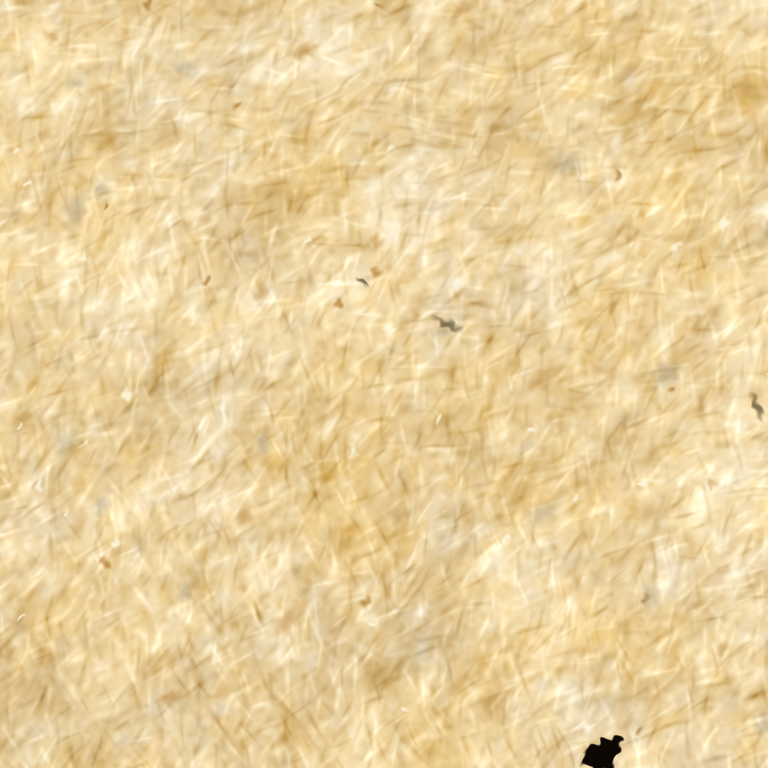
Write a Shadertoy shader that draws this texture.

```glsl
// Draws rough straw-coloured handmade paper: matted fibres, soft stains and a few dark flecks.

const vec3 STRAW = vec3(0.925, 0.826, 0.627);
const vec3 TONE_STEP = vec3(0.045, 0.057, 0.072);
const vec3 WARM_STEP = vec3(0.004, -0.008, -0.032);
const vec3 OCHRE = vec3(0.66, 0.45, 0.16);
const vec3 SMOKE = vec3(0.66, 0.63, 0.55);
const vec3 CREAM = vec3(1.0, 0.98, 0.88);
const vec3 UMBER = vec3(0.33, 0.28, 0.19);
const vec3 SOOT = vec3(0.05, 0.03, 0.01);

vec4 hash4(vec2 cell, float seed) {
    vec4 q = fract(vec4(cell.xyx, seed) * vec4(0.1031, 0.1030, 0.0973, 0.1099));
    q += dot(q, q.wzxy + 33.33);
    return fract((q.xxyz + q.yzzw) * q.zywx);
}

// Coordinates of v along and across a direction
vec2 turn(vec2 v, float angle) {
    float c = cos(angle), s = sin(angle);
    return vec2(c * v.x + s * v.y, c * v.y - s * v.x);
}

// Cellular noise: one soft light or dark streak per cell, summed
float streaks(vec2 p, float cells, float stretch, float angle, float spread, float seed) {
    vec2 q = p * cells, base = floor(q);
    float sum = 0.0;
    for (int y = -1; y <= 1; y++)
    for (int x = -1; x <= 1; x++) {
        vec2 cell = base + vec2(x, y);
        vec4 h = hash4(cell + 17.0, seed);
        vec2 d = turn(q - cell - h.xy, angle + spread * (h.z - 0.5));
        d.y *= stretch;
        sum += (2.0 * h.w - 1.0) * exp(-4.0 * dot(d, d));
    }
    return sum;
}

// Several independent sheets of streaks laid over each other
float mat(vec2 p, int sheets, float cells, float stretch, float angle, float spread, float seed) {
    float sum = 0.0;
    for (int i = 0; i < sheets; i++) {
        float k = float(i);
        sum += streaks(p + 0.37 * k, cells * (1.0 + 0.09 * k), stretch, angle, spread, seed + k);
    }
    return sum;
}

// Sparse spots: only the given share of cells holds one; core sets the hardness
float flecks(vec2 p, float cells, float share, float radius, float stretch,
             float angle, float core, float seed) {
    vec2 q = p * cells, base = floor(q);
    float cover = 0.0;
    for (int y = -1; y <= 1; y++)
    for (int x = -1; x <= 1; x++) {
        vec2 cell = base + vec2(x, y);
        vec4 h = hash4(cell + 41.0, seed);
        vec2 d = turn(q - cell - h.xy, angle + 1.4 * (h.z - 0.5)) / cells;
        float size = radius * (0.6 + 0.8 * fract(h.w * 97.0));
        float r = length(d * vec2(1.0, stretch)) / size;
        cover = max(cover, step(h.w, share) * (1.0 - smoothstep(core, 1.0, r)));
    }
    return cover;
}

// Ragged solid spot
float chip(vec2 p, vec2 centre, float radius, float angle) {
    vec2 d = turn(p - centre, angle) * vec2(1.0, 1.55);
    float a = atan(d.y, d.x);
    float edge = radius * (1.0 + 0.13 * sin(3.0 * a + 1.0) + 0.09 * sin(7.0 * a));
    return 1.0 - smoothstep(-0.003, 0.003, length(d) - edge);
}

void mainImage(out vec4 fragColor, in vec2 fragCoord) {
    vec2 p = fragCoord / iResolution.y;

    // Layered sines bend the fibres and roughen the spots
    vec2 bend = 0.004 * sin(p.yx * 31.0 + 2.0 * sin(p * 17.0));
    vec2 rough = 0.0022 * sin(p.yx * 310.0 + 2.0 * sin(p * 170.0));
    vec2 q = p + bend;
    float lay = 1.22 - 0.4 * p.y + 0.15 * sin(4.0 * p.x + 3.0 * p.y);

    // Light and dark: clouds, blotches, pulp grain, fibres, fine speckle
    float tone = 1.0 * mat(q, 1, 6.0, 1.2, lay, 1.0, 1.0);
    tone += 1.4 * mat(q, 1, 17.0, 1.6, lay, 1.4, 3.0);
    tone += 1.35 * mat(q, 3, 36.0, 2.5, lay, 1.8, 5.0);
    tone += 1.6 * mat(q, 5, 23.0, 7.0, lay, 2.0, 11.0);
    tone += 0.9 * mat(p, 1, 92.0, 1.5, lay, 3.0, 19.0);

    // Drift between golden and greyish pulp
    float warmth = 1.6 * mat(q, 1, 9.0, 1.2, lay, 2.0, 23.0)
                 + 1.5 * mat(q, 2, 34.0, 1.8, lay, 2.0, 25.0);
    vec3 colour = STRAW + TONE_STEP * tone + WARM_STEP * warmth;

    // Stains, smudges and bright shreds
    vec2 s = p + rough;
    colour = mix(colour, OCHRE, 0.42 * flecks(s, 9.0, 0.12, 0.026, 1.7, lay, 0.0, 31.0));
    colour = mix(colour, OCHRE, 0.65 * flecks(s, 14.0, 0.06, 0.009, 1.3, lay, 0.1, 33.0));
    colour = mix(colour, SMOKE, 0.45 * flecks(s, 8.0, 0.13, 0.026, 1.5, lay, 0.0, 35.0));
    colour = mix(colour, CREAM, 0.80 * flecks(s, 15.0, 0.09, 0.010, 1.7, lay, 0.2, 37.0));

    // Dark slivers and one charred chip
    colour = mix(colour, UMBER, 0.70 * flecks(s, 6.0, 0.07, 0.021, 3.6, 2.1, 0.2, 39.0));
    colour = mix(colour, SOOT, chip(s, vec2(0.785, 0.018), 0.028, 0.65));

    fragColor = vec4(clamp(colour, 0.0, 1.0), 1.0);
}
```
